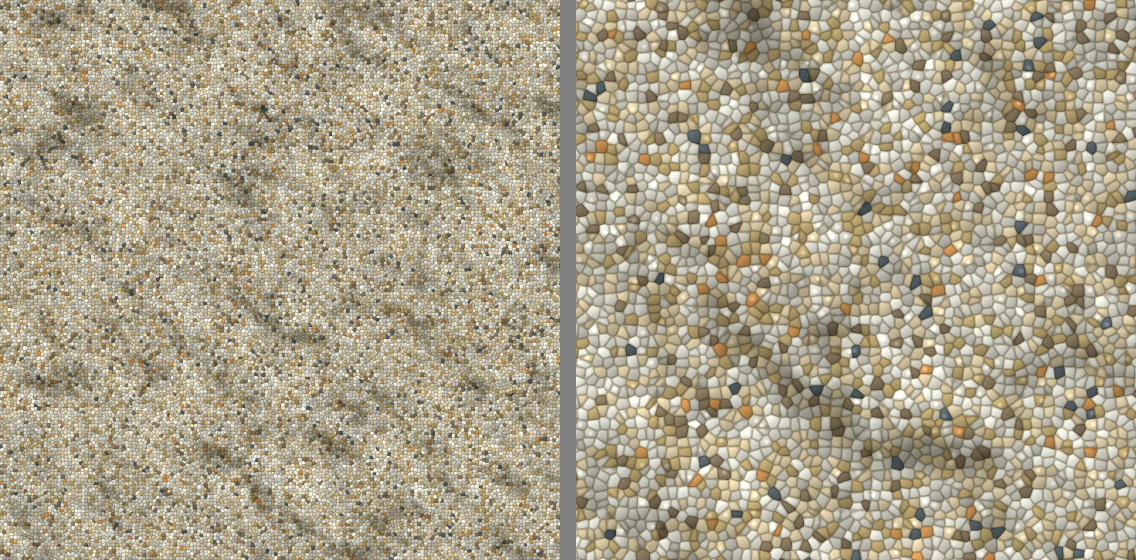
Left, the full canvas; right, a detail of the centre.
A WebGL 1 fragment shader for this texture:

```glsl
precision highp float;
// Coarse pale sand: packed quartz grains over shallow diagonal wind furrows.

uniform vec2 u_resolution;

const float GRAINS_ACROSS = 165.0;
const vec2 LIGHT_DIRECTION = vec2(-0.55, 0.83);

vec2 hash2(vec2 cell) {
  vec3 q = fract(cell.xyx * vec3(0.1031, 0.1030, 0.0973));
  q += dot(q, q.yzx + 33.33);
  return fract((q.xx + q.yz) * q.zy);
}

// Gradient noise, roughly -0.7 to 0.7.
float cornerSlope(vec2 cell, vec2 offset) {
  float angle = 6.2832 * hash2(cell).x;
  return dot(vec2(cos(angle), sin(angle)), offset);
}

float gradientNoise(vec2 p) {
  vec2 cell = floor(p);
  vec2 f = p - cell;
  vec2 w = f * f * f * (f * (f * 6.0 - 15.0) + 10.0);
  vec2 e = vec2(1.0, 0.0);
  float low = mix(cornerSlope(cell, f), cornerSlope(cell + e, f - e), w.x);
  float high = mix(cornerSlope(cell + e.yx, f - e.yx),
                   cornerSlope(cell + e.xx, f - e.xx), w.x);
  return mix(low, high, w.y);
}

// Surface height: furrows run from upper left to lower right.
float sandRelief(vec2 p) {
  vec2 bend = 0.02 * vec2(gradientNoise(p * 5.0 + 7.0), gradientNoise(p * 5.0 + 31.0));
  vec2 q = p + bend;
  vec2 along = normalize(vec2(1.0, -0.75));
  vec2 furrow = vec2(dot(q, along), dot(q, vec2(-along.y, along.x)));
  float broad = gradientNoise(furrow * vec2(7.0, 15.0) + 40.0);
  float narrow = gradientNoise(furrow * vec2(15.0, 30.0) + 90.0);
  float clumps = gradientNoise(p * 46.0 + 130.0);
  return 0.6 * broad + 0.5 * narrow + 0.35 * clumps;
}

// Nearest grain: xy = offset from its centre, z = gap to the next grain.
vec3 nearestGrain(vec2 p, out vec2 grainId) {
  vec2 cell = floor(p);
  float nearest = 8.0;
  float second = 8.0;
  vec2 offset = vec2(0.0);
  grainId = cell;
  for (int y = -1; y <= 1; y++) {
    for (int x = -1; x <= 1; x++) {
      vec2 id = cell + vec2(float(x), float(y));
      vec2 toPoint = p - id - 0.1 - 0.8 * hash2(id);
      float d = length(toPoint);
      if (d < nearest) {
        second = nearest;
        nearest = d;
        offset = toPoint;
        grainId = id;
      } else {
        second = min(second, d);
      }
    }
  }
  return vec3(offset, second - nearest);
}

// Mineral mix, chosen by a uniform random pick.
vec3 mineralColor(float pick) {
  vec3 grey = vec3(0.69, 0.68, 0.635);
  vec3 white = vec3(0.79, 0.79, 0.75);
  vec3 cream = vec3(0.74, 0.69, 0.57);
  vec3 tan1 = vec3(0.63, 0.56, 0.39);
  vec3 brown = vec3(0.46, 0.41, 0.32);
  vec3 slate = vec3(0.29, 0.33, 0.35);
  vec3 ochre = vec3(0.69, 0.50, 0.29);
  if (pick < 0.28) return grey;
  if (pick < 0.53) return white;
  if (pick < 0.78) return cream;
  if (pick < 0.91) return tan1;
  if (pick < 0.965) return brown;
  if (pick < 0.98) return slate;
  return ochre;
}

vec3 sandColor(vec2 p, float relief) {
  vec2 id;
  vec3 grain = nearestGrain(p * GRAINS_ACROSS, id);
  vec2 variety = hash2(id + 211.0);
  vec3 color = mineralColor(variety.x) * (0.93 + 0.14 * variety.y);

  // Rounded grains with warm shadow in the gaps and a lit side.
  float body = smoothstep(0.0, 0.34, grain.z);
  color *= mix(vec3(0.76, 0.74, 0.68), vec3(1.05), body);
  float facing = dot(grain.xy, LIGHT_DIRECTION);
  color *= 1.0 + 0.22 * facing;
  float glint = step(0.9, variety.y) * (1.0 - smoothstep(0.1, 0.35, length(grain.xy)));
  color += 0.14 * glint;

  // Furrow shading: hollows are darker and browner than crests.
  float hollow = smoothstep(0.08, 0.5, -relief);
  color *= 1.02 + 0.25 * relief;
  return color * mix(vec3(1.0), vec3(0.80, 0.79, 0.75), hollow);
}

void main() {
  float canvas = min(u_resolution.x, u_resolution.y);
  float relief = sandRelief(gl_FragCoord.xy / canvas);
  vec3 color = vec3(0.0);
  // Four samples per pixel smooth the grain edges.
  for (int i = 0; i < 4; i++) {
    float column = mod(float(i), 2.0);
    float row = floor(float(i) * 0.5);
    vec2 jitter = 0.5 * vec2(column, row) - 0.25;
    color += sandColor((gl_FragCoord.xy + jitter) / canvas, relief);
  }
  gl_FragColor = vec4(color * 0.25, 1.0);
}
```
